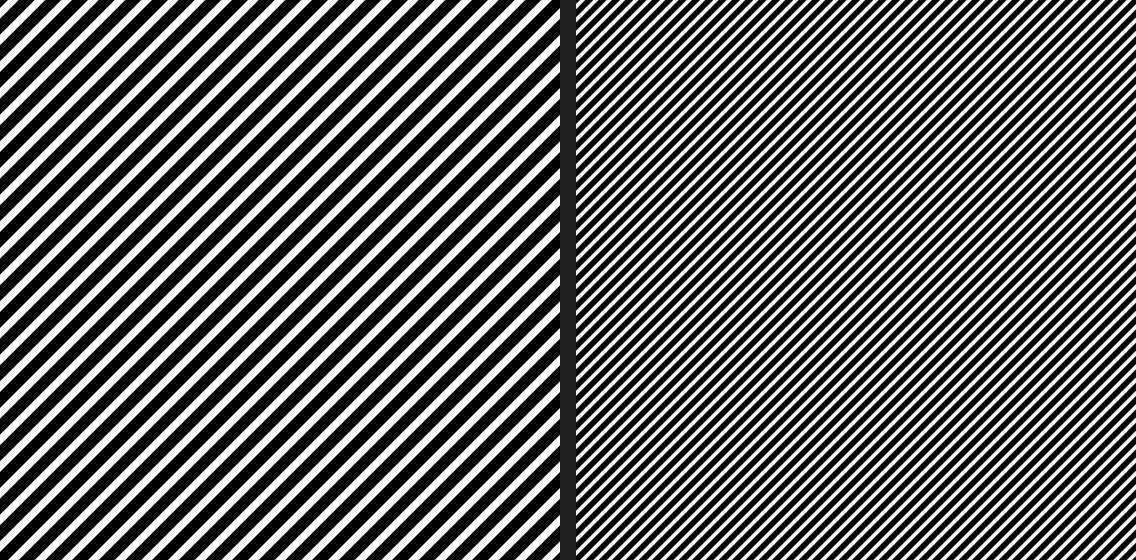
Left: one tile. Right: repeated 2 by 2.
This pattern is drawn by a WebGL 2 fragment shader. Its source:

```glsl
#version 300 es
precision highp float;

uniform vec2 u_resolution;
out vec4 fragColor;

void main() {
    vec2 uv = gl_FragCoord.xy / u_resolution;

    // Whole number of stripes along each side, rising to the right
    const float stripeCount = 21.0;
    float phase = fract(stripeCount * (uv.x - uv.y));

    // Distance from the stripe's centre line, in periods
    float fromCentre = abs(phase - 0.5);

    // Edge softened over about one pixel
    float pixel = stripeCount * length(1.0 / u_resolution);
    float softness = 0.55 * pixel;
    float stripe = 1.0 - smoothstep(0.2 - softness, 0.2 + softness, fromCentre);

    vec3 black = vec3(0.005);
    vec3 white = vec3(0.995);
    fragColor = vec4(mix(black, white, stripe), 1.0);
}
```
